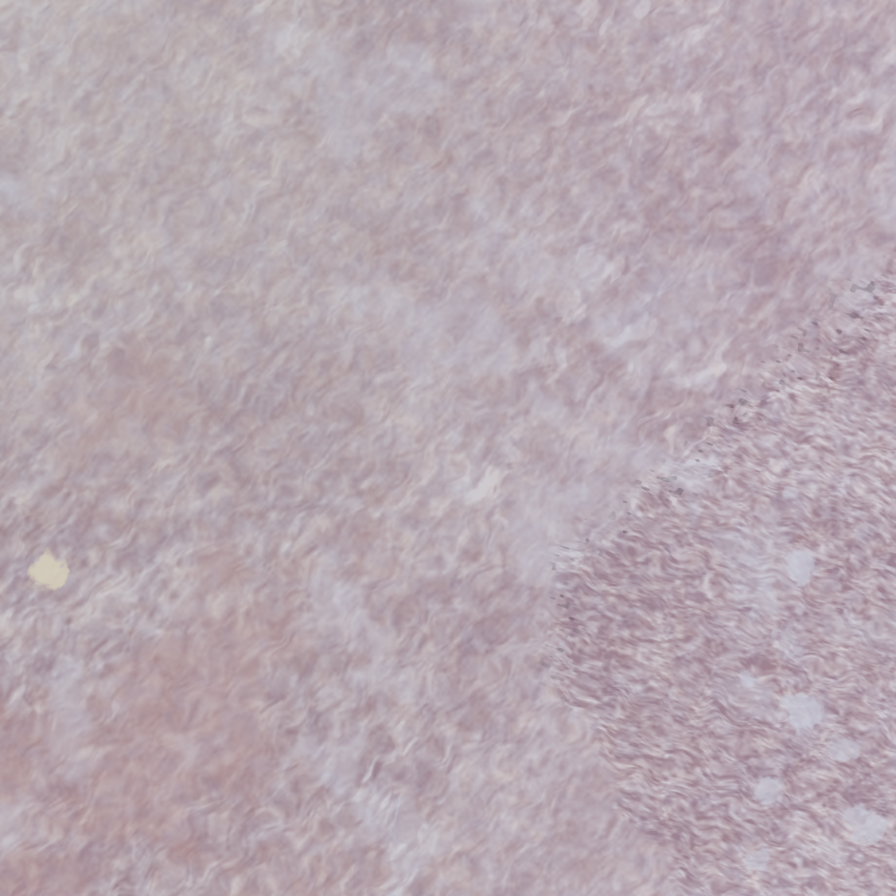
Write a three.js fragment shader that draws this texture.

```glsl
varying vec2 vUv;

float hash(vec2 p) {
  vec3 q = fract(vec3(p.xyx) * 0.1031);
  q += dot(q, q.yzx + 33.33);
  return fract((q.x + q.y) * q.z);
}

float noise(vec2 p) {
  vec2 cell = floor(p);
  vec2 f = fract(p);
  f = f * f * (3.0 - 2.0 * f);
  float low = mix(hash(cell), hash(cell + vec2(1.0, 0.0)), f.x);
  float high = mix(hash(cell + vec2(0.0, 1.0)), hash(cell + vec2(1.0)), f.x);
  return mix(low, high, f.y);
}

float fbm(vec2 p) {
  float sum = 0.0;
  float weight = 0.5;
  for (int i = 0; i < 4; i++) {
    sum += weight * noise(p);
    p = mat2(1.6, 1.2, -1.2, 1.6) * p + 17.3;
    weight *= 0.5;
  }
  return sum / 0.9375;
}

vec2 rotate(vec2 p, float angle) {
  float c = cos(angle);
  float s = sin(angle);
  return vec2(c * p.x + s * p.y, c * p.y - s * p.x);
}

// Short fibres along an angle, bent by a small warp
float fibres(vec2 p, float angle, vec2 density, float bend) {
  vec2 warp = vec2(noise(p * 45.0), noise(p * 45.0 + 31.0)) - 0.5;
  vec2 q = rotate(p + bend * warp, angle) * density + 80.0;
  return 0.6 * noise(q) + 0.4 * noise(q * 1.9 + 11.0);
}

// Soft round area with a ragged outline
float blot(vec2 p, vec2 centre, float radius, float ragged) {
  float d = length(p - centre) / radius + ragged * (fbm(p * 55.0) - 0.5);
  return 1.0 - smoothstep(0.55, 1.1, d);
}

// Positive inside the rough worn area at the lower right
float wornDistance(vec2 p) {
  float slope = 0.36 + 0.87 * (p.x - 0.62) - p.y;
  float side = p.x - 0.62 - 0.5 * max(0.0, 0.25 - p.y);
  return min(slope * 0.75, side) + 0.07 * (fbm(p * 22.0) - 0.5);
}

// Pale chips scattered over the worn area
float chips(vec2 p) {
  float cover = 0.0;
  for (int i = 0; i < 11; i++) {
    float id = float(i);
    vec2 seed = vec2(hash(vec2(id, 3.7)), hash(vec2(id, 9.1)));
    vec2 centre = vec2(0.82 + 0.15 * seed.x, 0.04 + 0.041 * id);
    float radius = mix(0.011, 0.027, seed.y * seed.y);
    float strength = mix(0.45, 0.95, hash(vec2(id, 5.3)));
    cover = max(cover, strength * blot(p, centre, radius, 1.9));
  }
  return cover;
}

void main() {
  vec3 mauve = vec3(0.635, 0.550, 0.592);
  vec3 pearl = vec3(0.780, 0.752, 0.770);
  vec3 rose = vec3(0.685, 0.555, 0.570);
  vec3 ashGreen = vec3(0.705, 0.690, 0.680);
  vec3 chipBlue = vec3(0.790, 0.800, 0.850);
  vec3 cream = vec3(0.840, 0.810, 0.730);
  vec2 p = vUv;

  float edge = wornDistance(p);
  float worn = smoothstep(-0.008, 0.022, edge);
  float rim = exp(-pow(edge / 0.025, 2.0)) * smoothstep(0.15, 0.3, p.y) * smoothstep(0.55, 0.65, p.x);
  float lowerLeft = (1.0 - smoothstep(0.25, 0.7, p.x)) * (1.0 - smoothstep(0.3, 0.7, p.y));

  // Brightness from broad clouds, mottling and fibres
  float clouds = fbm(p * 4.0 + 6.0) - 0.5;
  float mottle = fbm(p * 15.0 + 41.0) - 0.5;
  float smoothGrain = fibres(p, 0.85, vec2(60.0, 120.0), 0.014) - 0.5;
  float roughGrain = fibres(p, -0.35, vec2(95.0, 210.0), 0.010) - 0.5;
  float grain = mix(smoothGrain * mix(0.85, 1.25, lowerLeft), roughGrain * 1.6, worn);
  float tone = 0.49 + 0.5 * clouds + 0.55 * mottle + grain;
  tone += 0.22 * (noise(p * 230.0) - 0.5);
  tone += 0.10 * smoothstep(0.4, 1.0, p.y) - 0.08 * worn;
  tone += rim * roughGrain * 1.1;

  // Pale flecks gather in loose drifts
  float drift = smoothstep(0.48, 0.68, fbm(p * 9.0 + 23.0));
  float fleck = smoothstep(0.52, 0.78, fibres(p + 0.37, 0.95, vec2(38.0, 85.0), 0.022));
  tone += fleck * (0.10 + 0.32 * drift) * (1.0 - 0.6 * worn);
  vec3 color = mix(mauve, pearl, clamp(tone, -0.15, 1.2));

  // Warm stains at the left, greyer film towards the upper left
  float stain = smoothstep(0.47, 0.70, fbm(p * 6.0 + 70.0));
  float leftSide = 1.0 - smoothstep(0.25, 0.65, p.x);
  color = mix(color, rose, stain * leftSide * (1.0 - smoothstep(0.5, 0.85, p.y)) * 0.45);
  float film = (1.0 - smoothstep(0.1, 0.9, p.x)) * smoothstep(0.05, 0.8, p.y);
  color = mix(color, ashGreen, film * 0.28);
  color += vec3(0.004, -0.006, 0.008) * smoothstep(0.3, 0.9, p.x);
  color += vec3(0.022, 0.006, -0.022) * (noise(p * 75.0 + 9.0) - 0.5);

  // Bluish bloom, chips and one cream spot
  float bloom = smoothstep(0.58, 0.76, fbm(p * 13.0 + 90.0));
  color = mix(color, chipBlue, bloom * 0.35);
  color = mix(color, chipBlue, chips(p) * 0.85);
  color = mix(color, cream, blot(p, vec2(0.055, 0.36), 0.021, 2.0) * 0.85);

  // Dark pits along the broken rim
  float pits = smoothstep(0.72, 0.9, noise(rotate(p, -0.3) * vec2(110.0, 190.0) + 55.0));
  color -= 0.13 * pits * rim;

  gl_FragColor = vec4(color, 1.0);
}
```
